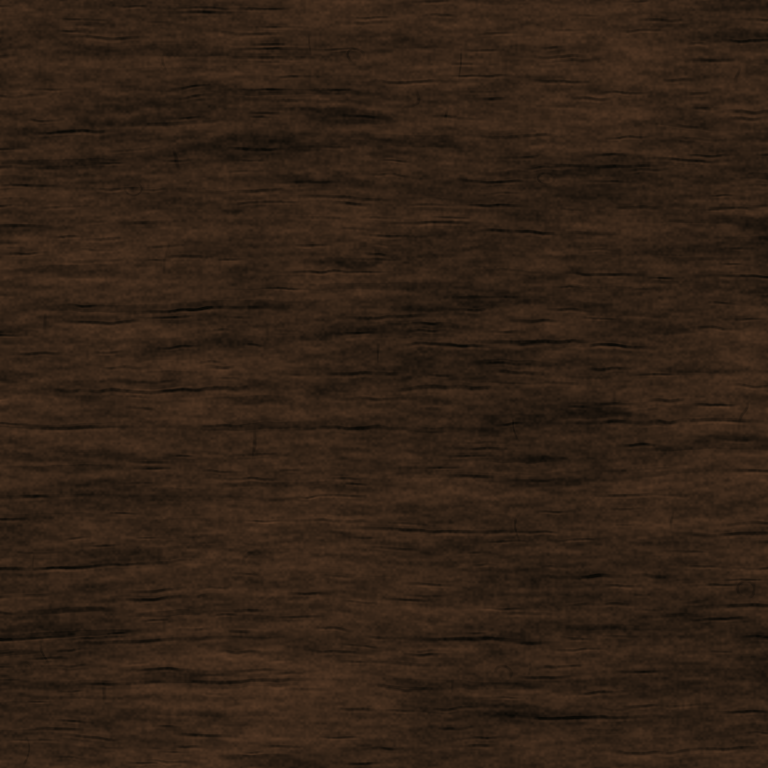
Give the GLSL for this texture, as a three.js fragment shader.

```glsl
// Dark brown weathered wood with fine horizontal grain, thin cracks and small knots.
varying vec2 vUv;

const vec3 DARK_WOOD = vec3(0.110, 0.078, 0.050);
const vec3 LIGHT_WOOD = vec3(0.270, 0.183, 0.120);
const int KNOT_COUNT = 9;

float hash(vec2 p) {
  vec3 q = fract(vec3(p.xyx) * 0.1031);
  q += dot(q, q.yzx + 33.33);
  return fract((q.x + q.y) * q.z);
}

// Value noise centred on zero, from -0.5 to 0.5.
float noise(vec2 p) {
  vec2 cell = floor(p);
  vec2 f = fract(p);
  f = f * f * (3.0 - 2.0 * f);
  float low = mix(hash(cell), hash(cell + vec2(1.0, 0.0)), f.x);
  float high = mix(hash(cell + vec2(0.0, 1.0)), hash(cell + vec2(1.0)), f.x);
  return mix(low, high, f.y) - 0.5;
}

float fbm(vec2 p) {
  float sum = 0.0;
  float gain = 0.53;
  for (int i = 0; i < 4; i++) {
    sum += gain * noise(p);
    p = p * 2.03 + vec2(17.3, 9.1);
    gain *= 0.5;
  }
  return sum;
}

// Tapered crack segments, one per chosen cell: x is the dark gap, y its lit lower lip.
vec2 cracks(vec2 p, vec2 scale, float share, float width, float seed) {
  vec2 q = p * scale;
  float row = floor(q.y);
  q.x += hash(vec2(row, seed)) * 7.0;
  vec2 id = vec2(floor(q.x), row) + seed;
  float present = step(hash(id + 3.7), share);
  float reach = mix(0.2, 0.48, hash(id + 11.2));
  float taper = 1.0 - smoothstep(0.1, 1.0, abs(fract(q.x) - 0.5) / reach);
  float centre = mix(0.35, 0.65, hash(id + 23.9));
  float offset = (fract(q.y) - centre) / scale.y;
  float broken = smoothstep(-0.3, 0.15, noise(p * vec2(45.0, 30.0) + seed));
  float strength = present * taper * mix(0.4, 1.0, broken);
  float gap = 1.0 - smoothstep(width * 0.2, width * 1.3, abs(offset));
  float lip = 1.0 - smoothstep(0.0, width, abs(offset + width * 1.8));
  return vec2(gap, lip) * strength;
}

// A small dark eye with a faint broken ring.
float knot(vec2 p, vec2 centre, float radius) {
  vec2 d = (p - centre) * vec2(0.85, 1.0);
  float r = length(d) / radius + 0.5 * noise(p * 90.0);
  float eye = 1.0 - smoothstep(0.1, 0.6, r);
  float ring = 1.0 - smoothstep(0.05, 0.25, abs(r - 0.95));
  float side = smoothstep(-0.2, 0.3, noise(p * 60.0 + 5.0));
  return 0.6 * eye + 0.7 * ring * side;
}

void main() {
  vec2 p = vUv;

  // Bend the grain gently so that no line runs perfectly straight.
  vec2 grain = p;
  grain.y += 0.020 * noise(p * vec2(3.0, 5.0)) + 0.006 * noise(p * vec2(14.0, 18.0));
  grain.y += 0.003 * noise(p * vec2(55.0, 40.0));

  // Broad stains, long streaks, short fibres and pores.
  float tone = 0.204;
  tone += 0.105 * fbm(p * vec2(3.0, 6.0) + 4.0);
  tone += 0.130 * fbm(grain * vec2(7.0, 58.0) + 31.0);
  tone += 0.070 * noise(grain * vec2(36.0, 185.0) + 57.0);
  tone += 0.050 * noise(p * vec2(150.0, 240.0) + 13.0);
  tone += 0.040 * noise(p * vec2(290.0, 310.0) + 71.0);

  // Dark strands gather in some bands.
  float band = smoothstep(-0.05, 0.2, fbm(p * vec2(2.0, 7.0) + 83.0));
  float strand = smoothstep(0.08, 0.3, noise(grain * vec2(9.0, 95.0) + 44.0));
  tone -= 0.050 * strand * mix(0.35, 1.0, band);

  // Cracks from long to short.
  for (int i = 0; i < 4; i++) {
    float level = float(i);
    vec2 scale = vec2(2.6 + 2.7 * level, 21.0 + 11.0 * level);
    vec2 crack = cracks(grain, scale, 0.34, 0.0026 - 0.0003 * level, 19.0 * level + 2.0);
    tone += 0.030 * crack.y - (0.105 - 0.012 * level) * crack.x;
  }

  // Rare upright checks across the grain.
  vec2 upright = p.yx + vec2(0.0, 0.016 * noise(p * 38.0));
  tone -= 0.055 * cracks(upright, vec2(16.0, 11.0), 0.09, 0.0022, 67.0).x;

  for (int i = 0; i < KNOT_COUNT; i++) {
    vec2 id = vec2(float(i), 8.0);
    vec2 centre = vec2(hash(id + 1.3), hash(id + 6.1));
    tone -= 0.060 * knot(p, centre, mix(0.007, 0.014, hash(id + 9.4)));
  }

  tone = clamp(tone, 0.045, 0.36);
  gl_FragColor = vec4(mix(DARK_WOOD, LIGHT_WOOD, (tone - 0.11) / 0.16), 1.0);
}
```
